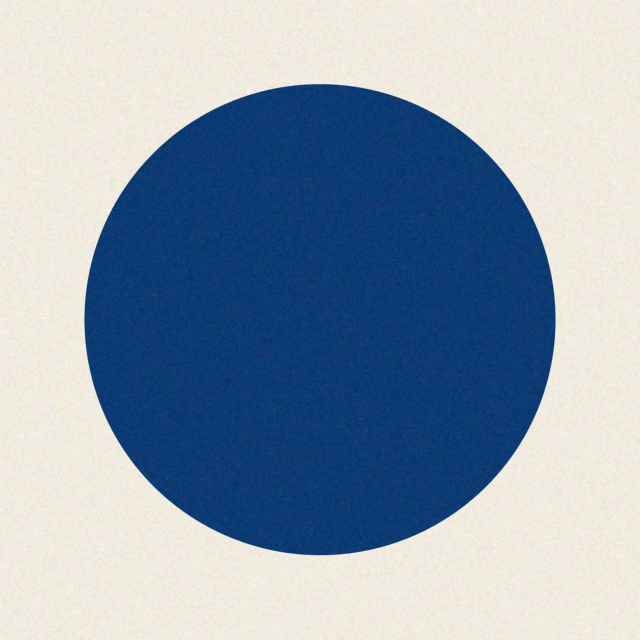
This background is drawn by a WebGL 1 fragment shader. Its source:

```glsl
precision highp float;
// A deep blue disc centred on warm cream paper.
// The disc is a smoothed distance function; fine coloured grain from
// two octaves of value noise covers both the paper and the ink.

uniform vec2 u_resolution;

const vec3 PAPER = vec3(0.945, 0.922, 0.878);
const vec3 INK = vec3(0.047, 0.229, 0.449);
const vec2 DISC_CENTER = vec2(0.5, 0.5005);
const float DISC_RADIUS = 0.368;
const vec3 PAPER_GRAIN = vec3(0.075, 0.075, 0.095);
const vec3 INK_GRAIN = vec3(0.12, 0.07, 0.05);

// Three independent random values per cell
vec3 hash3(vec2 cell) {
  vec3 p = fract(cell.xyx * vec3(0.1031, 0.1030, 0.0973));
  p += dot(p, p.yxz + 33.33);
  return fract((p.xxy + p.yzz) * p.zyx);
}

// Smoothly interpolated colour noise in 0..1
vec3 colorNoise(vec2 p) {
  vec2 cell = floor(p);
  vec2 f = fract(p);
  f = f * f * (3.0 - 2.0 * f);
  vec3 low = mix(hash3(cell), hash3(cell + vec2(1.0, 0.0)), f.x);
  vec3 high = mix(hash3(cell + vec2(0.0, 1.0)), hash3(cell + 1.0), f.x);
  return mix(low, high, f.y);
}

// Signed grain, mostly fine with a little coarser mottling
vec3 grain(vec2 p) {
  vec3 fine = colorNoise(p * 410.0) - 0.5;
  vec3 coarse = colorNoise(p * 205.0 + 71.3) - 0.5;
  return fine * 0.85 + coarse * 0.25;
}

// Antialiased coverage of a disc
float disc(vec2 p, vec2 center, float radius, float pixel) {
  float d = length(p - center) - radius;
  return 1.0 - smoothstep(-pixel, pixel, d);
}

void main() {
  float side = min(u_resolution.x, u_resolution.y);
  vec2 p = (gl_FragCoord.xy - 0.5 * u_resolution) / side + 0.5;

  // Flat shapes, then grain scaled for each material
  float ink = disc(p, DISC_CENTER, DISC_RADIUS, 0.8 / side);
  vec3 color = mix(PAPER, INK, ink);
  color += grain(p) * mix(PAPER_GRAIN, INK_GRAIN, ink);

  gl_FragColor = vec4(clamp(color, 0.0, 1.0), 1.0);
}
```
